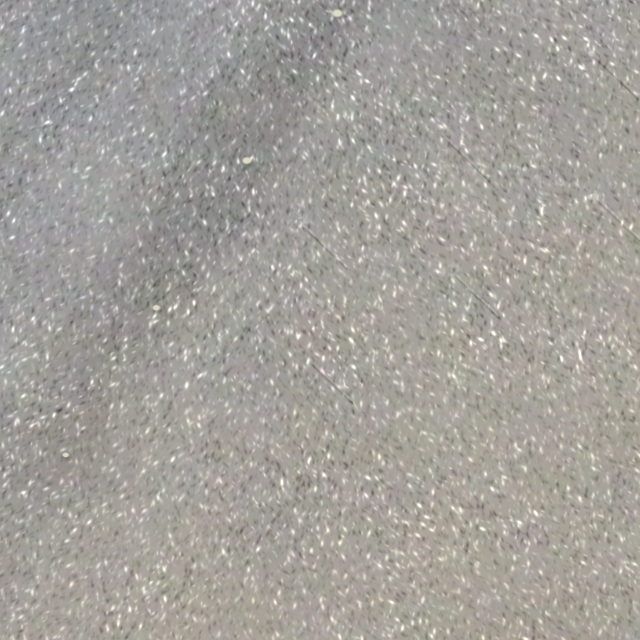
This texture is drawn by a three.js fragment shader. Its source:

```glsl
// Worn grey asphalt: a cool-to-warm gradient crossed by a soft diagonal dark band.
// Jittered cells scatter slim light and dark grains over it; loops add a few
// pale pebbles along the band and faint slanted scratches on the right.
#define COOL_GREY vec3(0.600, 0.606, 0.615)
#define WARM_GREY vec3(0.658, 0.636, 0.598)
#define PEBBLE_COLOR vec3(0.90, 0.89, 0.80)
#define BAND_DIR vec2(0.524, 0.852)
#define BAND_DEPTH 0.065
#define GRAIN_CELLS 88.0
#define GRAIN_CONTRAST 0.32
#define GLINT 0.26
#define TINT_NOISE 0.028

varying vec2 vUv;

float hash(vec2 p) {
  vec3 q = fract(vec3(p.xyx) * 0.1031);
  q += dot(q, q.yzx + 33.33);
  return fract((q.x + q.y) * q.z);
}

float noise(vec2 p) {
  vec2 cell = floor(p);
  vec2 f = fract(p);
  f = f * f * (3.0 - 2.0 * f);
  float low = mix(hash(cell), hash(cell + vec2(1.0, 0.0)), f.x);
  float high = mix(hash(cell + vec2(0.0, 1.0)), hash(cell + 1.0), f.x);
  return mix(low, high, f.y);
}

// Soft elongated grains, one per cell; x is signed shade, y is bright glint.
vec2 grains(vec2 uv, float cells, float seed) {
  vec2 p = uv * cells;
  vec2 home = floor(p);
  vec2 sum = vec2(0.0);
  for (int j = -1; j <= 1; j++) {
    for (int i = -1; i <= 1; i++) {
      vec2 id = home + vec2(float(i), float(j));
      vec2 key = id + seed;
      vec2 jitter = vec2(hash(key + 11.3), hash(key + 47.9));
      vec2 d = p - id - 0.1 - 0.8 * jitter;
      float lean = mix(1.05, 1.95, smoothstep(0.05, 0.65, id.x / cells));
      float angle = lean + 1.5 * (hash(key + 83.1) - 0.5);
      vec2 axis = vec2(cos(angle), sin(angle));
      vec2 q = vec2(dot(d, axis), dot(d, vec2(-axis.y, axis.x)));
      q /= vec2(0.30, 0.15);
      float body = exp(-0.5 * dot(q, q));
      float shade = hash(key + 129.7);
      sum += body * vec2(shade - 0.5, pow(shade, 11.0));
    }
  }
  return sum;
}

// Distance to a segment, with the position along it in y.
vec2 segment(vec2 p, vec2 a, vec2 b) {
  vec2 ab = b - a;
  float t = clamp(dot(p - a, ab) / dot(ab, ab), 0.0, 1.0);
  return vec2(length(p - a - ab * t), t);
}

void main() {
  vec2 uv = vUv;
  float along = dot(uv, BAND_DIR);
  float across = dot(uv, vec2(BAND_DIR.y, -BAND_DIR.x));

  // Broad gradient and tinted blotches
  float warmth = smoothstep(-0.1, 1.1, 0.55 * uv.x + 0.75 * (1.0 - uv.y));
  vec3 color = mix(COOL_GREY, WARM_GREY, warmth);
  color += 0.03 * (noise(uv * 7.0 + 3.0) - 0.5);
  float pinkGreen = noise(uv * 24.0) + noise(uv * 65.0 + 9.0) - 1.0;
  float blueGold = noise(uv * 17.0 + 31.0) + noise(uv * 80.0 + 5.0) - 1.0;
  color += TINT_NOISE * pinkGreen * vec3(0.5, -0.4, 0.3);
  color += TINT_NOISE * blueGold * vec3(0.3, 0.1, -0.7);

  // Dark band with a firmer right edge, and streaks on its left
  float wobble = 0.02 * (noise(vec2(along * 9.0, 2.0)) - 0.5);
  float edge = across + wobble;
  float band = smoothstep(-0.23, -0.09, edge) * (1.0 - smoothstep(-0.055, 0.015, edge));
  float fade = smoothstep(0.1, 0.75, along);
  float farBand = exp(-pow((across + 0.36) / 0.055, 2.0));
  float leftSide = 1.0 - smoothstep(-0.08, 0.02, edge);
  color -= BAND_DEPTH * band * mix(0.45, 1.0, fade);
  color -= 0.03 * farBand;
  color += 0.035 * leftSide * (noise(vec2(across * 38.0, along * 6.0) + 20.0) - 0.5);

  // Two sizes of grain, gathered in patches
  float patches = mix(0.65, 1.3, noise(uv * 11.0 + 60.0));
  vec2 coarse = grains(uv, GRAIN_CELLS, 0.0);
  vec2 fine = grains(uv, GRAIN_CELLS * 1.45, 210.0);
  float shade = GRAIN_CONTRAST * (coarse.x + 0.6 * fine.x);
  float glint = GLINT * (coarse.y + 0.5 * fine.y);
  vec3 glintTint = mix(vec3(0.96, 1.0, 1.02), vec3(1.05, 1.0, 0.86), warmth);
  color += patches * (shade + glint * glintTint);

  // Scratches: thin dark lines with a pale rim and a pale chipped start
  for (int i = 0; i < 6; i++) {
    float column = floor(float(i) / 2.0);
    float row = mod(float(i), 2.0);
    vec2 start = vec2(0.475 + 0.222 * column, 0.44 + 0.13 * column + 0.22 * row);
    start += 0.02 * (vec2(hash(start * 90.0), hash(start * 70.0)) - 0.5);
    vec2 s = segment(uv, start, start + vec2(0.075, -0.072));
    vec2 rim = segment(uv - 0.0024, start, start + vec2(0.075, -0.072));
    float strength = mix(0.06, 0.11, hash(vec2(float(i), 7.0)));
    color -= strength * exp(-pow(s.x / 0.0016, 2.0)) * smoothstep(0.0, 0.25, s.y);
    color += 0.04 * exp(-pow(rim.x / 0.0018, 2.0));
    float chip = exp(-pow(length(uv - start) / 0.013, 2.0));
    color += 0.16 * chip * smoothstep(0.45, 0.75, noise(uv * 130.0));
  }

  // Pale pebbles strung along the band, each with a small shadow
  for (int i = 0; i < 4; i++) {
    float n = float(i);
    vec2 center = BAND_DIR * (1.11 - 0.27 * n) - 0.064 * vec2(BAND_DIR.y, -BAND_DIR.x);
    float radius = 0.0095 - 0.0012 * n;
    vec2 d = (uv - center) * vec2(1.0, 1.35);
    float shadow = exp(-pow(length(d - vec2(0.3, -1.1) * radius) / radius, 2.0));
    float stone = 1.0 - smoothstep(0.45 * radius, 1.15 * radius, length(d));
    color = mix(color - 0.10 * shadow, PEBBLE_COLOR, 0.92 * stone);
  }

  gl_FragColor = vec4(clamp(color, 0.0, 1.0), 1.0);
}
```
